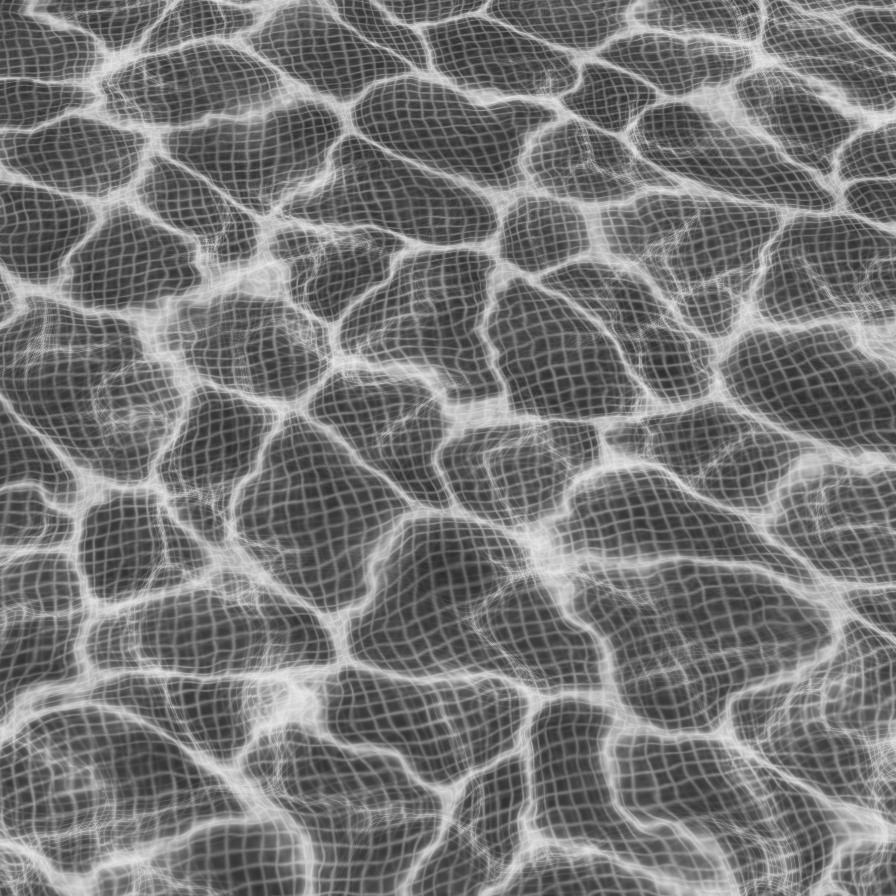
Give the GLSL for this texture, as a WebGL 1 fragment shader.

```glsl
precision highp float;
// Grey water caustics: bright rounded cell walls over a fine, refracted mesh in mild perspective.
uniform vec2 u_resolution;

const float CELLS = 4.6;         // cells across the near (lower) edge
const float STRETCH = 1.3;       // cell elongation along SLANT
const vec2  SLANT = vec2(0.87, -0.49);
const float PERSPECTIVE = 0.33;
const float ROUNDING = 0.06;     // corner softness, in cells
const float MESH = 44.0;         // mesh lines across the near edge
const float MESH_TILT = 0.2;
const float MESH_WIDTH = 0.14;   // half width, in mesh squares
const float MESH_LIGHT = 0.21;
const float REFRACTION = 0.13;   // mesh squeeze towards the walls
const float WALL_LIGHT = 0.50;
const float VEIL_LIGHT = 0.21;
const float SHADOW = 0.185;

vec2 hash2(vec2 p) {
  vec3 h = fract(p.xyx * vec3(0.1031, 0.1030, 0.0973));
  h += dot(h, h.yzx + 33.33);
  return fract((h.xx + h.yz) * h.zy);
}

float noise(vec2 p) {
  vec2 i = floor(p), f = fract(p);
  f = f * f * (3.0 - 2.0 * f);
  return mix(mix(hash2(i).x, hash2(i + vec2(1, 0)).x, f.x),
             mix(hash2(i + vec2(0, 1)).x, hash2(i + vec2(1, 1)).x, f.x), f.y);
}

vec2 noise2(vec2 p) {
  return vec2(noise(p), noise(p + 37.7)) - 0.5;
}

// Rounded distance to the cell wall (x) and the pull towards it (yz)
vec3 cellWall(vec2 p) {
  vec2 base = floor(p), f = fract(p);
  vec2 nearCell = vec2(0), nearest = vec2(0);
  float best = 9.0;
  for (int j = -1; j <= 1; j++)
  for (int i = -1; i <= 1; i++) {
    vec2 cell = vec2(float(i), float(j));
    vec2 r = cell + 0.08 + 0.84 * hash2(base + cell) - f;
    float d = dot(r, r);
    if (d < best) { best = d; nearest = r; nearCell = cell; }
  }
  float sum = 0.0;
  vec2 pull = vec2(0);
  for (int j = -2; j <= 2; j++)
  for (int i = -2; i <= 2; i++) {
    vec2 cell = nearCell + vec2(float(i), float(j));
    vec2 r = cell + 0.08 + 0.84 * hash2(base + cell) - f;
    vec2 across = r - nearest;
    if (dot(across, across) > 0.0001) {
      vec2 n = normalize(across);
      float d = dot(0.5 * (r + nearest), n);
      sum += exp(-d / ROUNDING);
      pull += n * exp(-d / (2.2 * ROUNDING));
    }
  }
  return vec3(-ROUNDING * log(sum + 0.000001), pull);
}

// Thin lines of a square mesh, softened to the pixel size
float mesh(vec2 p, float pixel) {
  float c = cos(MESH_TILT), s = sin(MESH_TILT);
  vec2 g = mat2(c, -s, s, c) * p * MESH;
  vec2 d = abs(fract(g) - 0.5) / max(MESH_WIDTH, 0.7 * pixel * MESH);
  vec2 line = exp(-d * d);
  return max(line.x, line.y) + 0.3 * min(line.x, line.y);
}

vec2 toCells(vec2 p) {
  vec2 side = vec2(-SLANT.y, SLANT.x);
  return CELLS * vec2(dot(p, SLANT), dot(p, side) * STRETCH);
}

vec2 fromCells(vec2 c) {
  vec2 side = vec2(-SLANT.y, SLANT.x);
  return (SLANT * c.x + side * c.y / STRETCH) / CELLS;
}

void main() {
  vec2 uv = gl_FragCoord.xy / u_resolution;
  float depth = 1.0 / (1.0 - PERSPECTIVE * uv.y);
  vec2 plane = vec2(uv.x - 0.5, uv.y) * depth;
  float pixel = depth / u_resolution.x;

  // Two overlapping wavy sheets of light
  vec2 cells = toCells(plane) + 11.3;
  vec2 wave = 0.62 * noise2(cells * 1.2) + 0.16 * noise2(cells * 3.7);
  vec2 ripple = 0.05 * noise2(cells * 9.0);
  vec3 wall = cellWall(cells + wave + ripple);
  vec3 veil = cellWall(cells * 1.15 + 1.6 * wave.yx + ripple + 23.6);

  // Walls: a crisp core inside a glow of uneven width
  float patches = noise(cells * 1.7 + 5.1);
  float spread = mix(0.03, 0.15, patches * patches);
  float e = max(wall.x, 0.0);
  float core = exp(-e * e / 0.0016);
  float glow = exp(-e / spread);
  float v = max(veil.x, 0.0);
  float veilMask = smoothstep(0.3, 0.75, noise(cells * 1.1 + 19.0));
  float veilGlow = veilMask * (0.65 * exp(-v / 0.1) + 0.5 * exp(-v * v / 0.0009));

  // Mesh bent by each sheet
  vec2 bend = 0.22 * wave + 0.5 * ripple;
  float lines = mesh(plane + fromCells(REFRACTION * wall.yz + bend), pixel);
  float veilLines = mesh(plane + fromCells(2.0 * REFRACTION * veil.yz - bend), pixel);
  float lineLight = lines * mix(0.65, 1.15, noise(cells * 4.0))
                  + veilLines * (0.15 + 0.5 * veilMask * exp(-v / 0.18));

  float grain = 0.6 * noise(plane * 75.0) + 0.4 * noise(plane * 150.0);
  float light = SHADOW + 0.07 * noise(cells * 2.3) + 0.07 * (grain - 0.5)
              + WALL_LIGHT * (0.45 * core + 0.65 * glow) * mix(0.75, 1.15, grain)
              + VEIL_LIGHT * veilGlow + MESH_LIGHT * lineLight * (1.0 - 0.35 * core);
  // Soft shoulder keeps detail in the highlights
  light = light < 0.6 ? light : 0.6 + 0.36 * (1.0 - exp(-(light - 0.6) / 0.36));
  gl_FragColor = vec4(vec3(light), 1.0);
}
```
